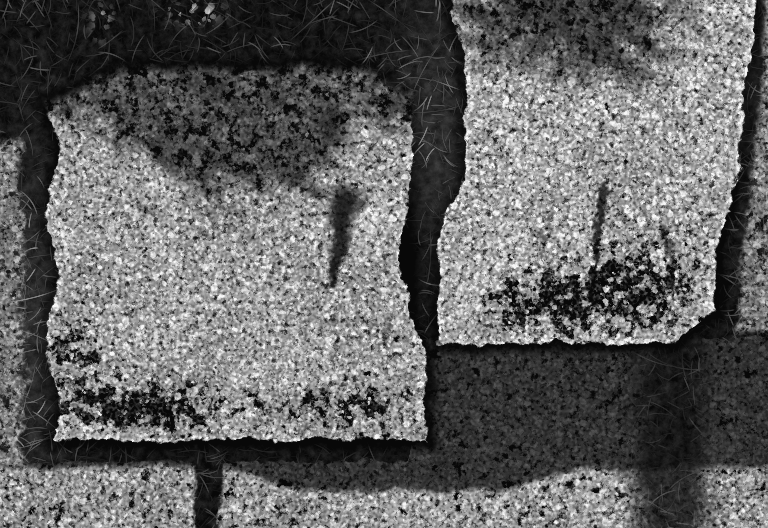
Write a WebGL 2 fragment shader that draws this texture.

```glsl
#version 300 es
precision highp float;
// Two lichen-speckled stone slabs in hard sunlight, with dry grass in the gaps.
uniform vec2 u_resolution;
out vec4 fragColor;

vec2 hash2(vec2 c) {
  vec3 q = fract(c.xyx * vec3(.1031, .1030, .0973));
  q += dot(q, q.yzx + 33.33);
  return fract((q.xx + q.yz) * q.zy);
}

float noise(vec2 p) {
  vec2 i = floor(p), f = p - i, u = f * f * (3. - 2. * f), e = vec2(1, 0);
  float a = dot(hash2(i) * 2. - 1., f);
  float b = dot(hash2(i + e) * 2. - 1., f - e);
  float c = dot(hash2(i + e.yx) * 2. - 1., f - e.yx);
  float d = dot(hash2(i + 1.) * 2. - 1., f - 1.);
  return 1.4 * mix(mix(a, b, u.x), mix(c, d, u.x), u.y);
}

float fbm(vec2 p) {
  float sum = 0., amp = .6;
  for (int i = 0; i < 4; i++) {
    sum += amp * noise(p);
    p = mat2(1.6, 1.2, -1.2, 1.6) * p + 7.;
    amp *= .6;
  }
  return sum;
}

float fade(float width, float d) { return smoothstep(-width, width, d); }

float spot(vec2 p, float x, float y, float w, float h) {
  vec2 q = (p - vec2(x, y)) / vec2(w, h);
  return exp(-dot(q, q));
}

// Carved line that narrows from a to b.
float groove(vec2 p, vec2 a, vec2 b, float width) {
  vec2 ab = b - a;
  float t = clamp(dot(p - a, ab) / dot(ab, ab), 0., 1.);
  return 1. - smoothstep(.2, 1., length(p - a - ab * t) / (width * (1. - .75 * t)));
}

// Pale crusts, one per cell.
float lichen(vec2 p, float density) {
  float v = 0.;
  for (int k = 0; k < 9; k++) {
    vec2 cell = floor(p) + vec2(k % 3, k / 3) - 1.;
    vec2 h = hash2(cell), g = hash2(cell + 51.7);
    float r = .22 + .42 * g.x;
    float disc = 1. - smoothstep(r * .6, r, length(p - cell - h));
    v = max(v, disc * step(g.y, density) * (.4 + .6 * h.x));
  }
  return v;
}

// Thin curved straws, one per cell.
float straws(vec2 p, float scale) {
  float v = 0.;
  p *= scale;
  for (int k = 0; k < 9; k++) {
    vec2 cell = floor(p) + vec2(k % 3, k / 3) - 1.;
    vec2 h = hash2(cell + 13.1), g = hash2(cell + 89.3);
    vec2 dir = vec2(cos(6.28 * g.x), sin(6.28 * g.x)), q = p - cell - h;
    float along = dot(q, dir), across = dot(q, vec2(-dir.y, dir.x));
    across += .6 * (h.y - .5) * along * along;
    float line = 1. - smoothstep(.0004, .0026, abs(across) / scale);
    v = max(v, line * (1. - smoothstep(.5, .95, abs(along))) * (.2 + .8 * h.x * g.y));
  }
  return v;
}

float stone(vec2 p, float cover) {
  vec2 warped = p + .007 * vec2(fbm(p * 70.), fbm(p * 70. + 31.));
  float crust = fade(.1, fbm(p * 42.) * .75 + cover - .5);
  float tone = mix(.1, .56, crust) + .12 * fbm(p * 8.);
  tone = mix(tone, .95, .7 * lichen(warped * 74., .1 + .6 * cover));
  tone = mix(tone, .95, .5 * lichen(warped * 130., .6 * cover));
  tone -= .34 * smoothstep(.05, .4, fbm(p * 90. + 4.));
  return tone + .3 * noise(p * 165.) + .16 * fbm(p * 60.);
}

void main() {
  vec2 p = gl_FragCoord.xy / u_resolution.y;
  float x = p.x, y = p.y, soft = max(.002, 1. / u_resolution.y);
  float rough = .014 * fbm(p * 15.) + .007 * fbm(p * 60.);
  float streak = noise(mat2(5., 15., -3., 26.) * p) + .8 * fbm(p * 24.);

  // Soil and grass
  float gap = min(1., spot(p, .82, .74, .08, .3) + spot(p, .06, .4, .06, .35) + .7 * spot(p, 1.4, .85, .05, .25));
  float tone = .07 + .14 * fbm(p * 55.) + .1 * gap, clump = .7 + .8 * fbm(p * 9.);
  for (float i = 0.; i < 4.; i++)
    tone = max(tone, straws(p + .3 * i, 13. + 12. * i) * (.42 + .5 * gap) * clump);
  tone += .8 * lichen((p + rough) * 60., .8) * (spot(p, .37, .975, .05, .02) + spot(p, .19, .96, .02, .03));

  // Lower paving, sunlit along the bottom
  float top = mix(.125, .36, smoothstep(.77, .81, x));
  float litEdge = .115 - .045 * smoothstep(.4, .6, x) * (1. - smoothstep(.9, 1.15, x));
  float sun = fade(.008, litEdge - y - rough);
  float crack = max(fade(.005, .025 - abs(x - .395 + rough)), .85 * fade(.035, .065 - abs(x - 1.27 + rough * 2.)));
  tone = mix(tone, stone(p, .72) * mix(.34, 1., sun), fade(soft, top - y - rough) * (1. - crack));

  // Neighbouring stones, strewn with straw
  float side = min(.045 - x, min(.73 - y, y - .12)) + rough * 2.;
  side = max(side, min(x - 1.4 - .045 * smoothstep(.4, .9, y), y - .37) + rough);
  tone = mix(tone, max(tone, stone(p, .65) * .83), fade(.009, side));

  // Left slab outline, then right slab outline
  float l = min(x - .1 - .012 * sin(y * 26. + 2.), .805 - .026 * spot(p, x, .51, 1., .09) - .025 * smoothstep(.32, .42, y) - x);
  l = min(l, min(y - .167, .81 + .06 * smoothstep(.09, .25, x) - .05 * smoothstep(.68, .78, x) - y)) + rough;
  float r = min(x - .83 - .053 * smoothstep(.55, .68, y) + .025 * smoothstep(.85, 1., y), 1.355 + .045 * smoothstep(.52, .68, y) + .03 * smoothstep(.7, 1., y) - x);
  r = min(r, y - .35 - .06 * smoothstep(1.27, 1.36, x)) + rough;

  // Contact shadow, weaker on tall grass
  tone *= mix(.15 + .6 * gap, 1., smoothstep(.003, .03, -max(l, r)));
  tone *= 1. - .85 * spot(p, .775, .5, .025, .11);

  // Left slab: grass shade, bare patches, hollows
  float shadeEdge = .77 - .13 * smoothstep(.15, .38, x) + .14 * smoothstep(.58, .68, x);
  float shade = fade(.06, y - shadeEdge + .08 * streak);
  float bare = .6 * spot(p, .25, .23, .2, .05) + .42 * spot(p, .68, .23, .14, .05) + .45 * spot(p, .14, .34, .06, .06);
  float slab = stone(p, .88 - bare - .3 * shade) * (1.04 - shade * (.5 + .2 * streak));
  vec2 bent = p + rough * vec2(1.6, .5);
  float cut = groove(bent, vec2(.655, .62), vec2(.629, .46), .045) + .6 * spot(bent, .635, .765, .025, .035);
  cut += .4 * (groove(bent, vec2(.632, .4), vec2(.628, .3), .009) + groove(bent, vec2(.735, .4), vec2(.73, .29), .009));
  slab = slab * (1. - .8 * min(cut, 1.)) + .13 * spot(p, .69, .59, .03, .025);
  slab += .12 * (1. - smoothstep(0., .012, l)) * (1. - shade);
  tone = mix(tone, slab, fade(soft + .015 * smoothstep(.76, .84, y), l));

  // Right slab: dappled shade, bare patches, strokes
  shade = smoothstep(.25, .85, spot(p, 1.09, .97, .25, .15) + .4 * streak);
  bare = .5 * spot(p, 1.02, .42, .12, .07) + .52 * spot(p, 1.22, .46, .14, .11);
  slab = stone(p, .9 - bare - .3 * shade) * (1.08 - .65 * shade);
  cut = groove(bent, vec2(1.142, .645), vec2(1.112, .375), .015) + .6 * groove(bent, vec2(1.262, .57), vec2(1.28, .43), .011);
  cut += .5 * groove(bent, vec2(1.025, .56), vec2(1.025, .5), .012);
  slab *= 1. - .75 * min(cut, 1.);
  slab += .14 * (1. - smoothstep(0., .015, r)) * (1. - shade);
  tone = mix(tone, slab, fade(soft, r));

  fragColor = vec4(vec3(clamp(tone, .03, .97)), 1.);
}
```
